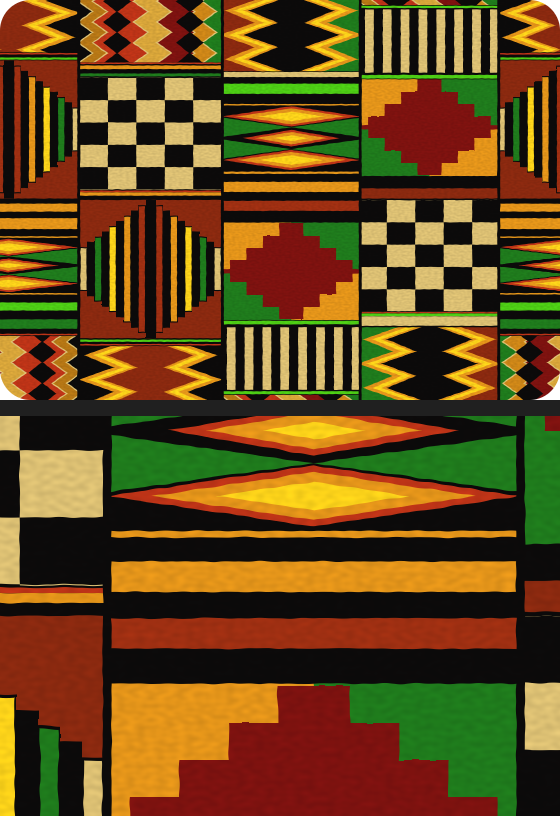
Top, the full canvas; bottom, a detail of the centre.
A WebGL 1 fragment shader for this pattern:

```glsl
precision highp float;
uniform vec2 u_resolution;

#define BLACK vec3(0.045, 0.04, 0.04)
#define BROWN vec3(0.54, 0.16, 0.06)
#define MAROON vec3(0.49, 0.07, 0.06)
#define RED vec3(0.74, 0.20, 0.09)
#define ORANGE vec3(0.89, 0.58, 0.10)
#define YELLOW vec3(0.98, 0.82, 0.10)
#define CREAM vec3(0.86, 0.75, 0.45)
#define GREEN vec3(0.12, 0.48, 0.11)
#define LIME vec3(0.30, 0.80, 0.08)
#define SIZE vec2(7.68, 5.5)
#define WOBBLE 0.007
#define GRAIN 0.10

float px; // one pixel in cloth units

vec2 hashGradient(vec2 cell) {
  float a = 6.2832 * fract(sin(dot(cell, vec2(127.1, 311.7))) * 4375.85);
  return vec2(cos(a), sin(a));
}

float gradientNoise(vec2 p) {
  vec2 i = floor(p), f = fract(p), s = f * f * (3.0 - 2.0 * f), e = vec2(1, 0);
  float bottom = mix(dot(hashGradient(i), f), dot(hashGradient(i + e), f - e), s.x);
  float top = mix(dot(hashGradient(i + e.yx), f - e.yx), dot(hashGradient(i + 1.0), f - 1.0), s.x);
  return mix(bottom, top, s.y);
}

float triangleWave(float t) { return abs(fract(t) - 0.5) * 4.0 - 1.0; }

void paint(inout vec3 c, vec3 ink, float d) { c = mix(c, ink, clamp(0.5 - d / px, 0.0, 1.0)); }

void band(inout vec3 c, float y, float top, float bottom, vec3 ink) {
  paint(c, ink, max(top - y, y - bottom));
}

float squareWave(float x, float cell) {
  return clamp(sin(3.14159 * x / cell) * cell / (1.571 * px), -1.0, 1.0);
}

vec3 checker(vec2 q) {
  float s = squareWave(q.x + 0.975, 0.39) * squareWave(q.y, 0.307);
  return mix(CREAM, BLACK, 0.5 + 0.5 * s);
}

// Upright bars that shorten step by step from the middle
vec3 barDiamond(vec2 q) {
  float x = abs(q.x), k = floor(x * 10.0 + 0.3);
  float tall = abs(q.y) - (0.95 - 0.072 * k);
  vec3 c = BROWN;
  paint(c, BLACK, tall);
  vec3 ink = k < 2.0 ? BROWN * 1.15 : k < 4.0 ? ORANGE : k < 6.0 ? YELLOW : k < 8.0 ? GREEN : CREAM;
  if (mod(k, 2.0) > 0.5) paint(c, ink, max(abs(x - 0.02 - 0.1 * k) - 0.042, tall + 0.015));
  return c;
}

// Mirrored saw-tooth bands around a dark core
vec3 sawtooth(vec2 q, vec3 core, vec3 left, vec3 right) {
  float edge = 0.44 + 0.22 * triangleWave(q.y / 0.335) - 0.22 * abs(q.y);
  float d = (abs(q.x) - edge) / 2.8;
  vec3 c = q.x < 0.0 ? left : right;
  paint(c, ORANGE, d - 0.115);
  paint(c, YELLOW, d - 0.07);
  paint(c, ORANGE, d - 0.025);
  paint(c, core, d);
  return c;
}

void ribbon(inout vec3 c, float x, float start, vec3 ink) {
  paint(c, CREAM, (start - 0.03 - x) / 1.7);
  paint(c, ink, (start - x) / 1.7);
}

// Wavy ribbons with two chains of black diamonds
vec3 ribbons(vec2 q) {
  float wave = triangleWave(q.y / 0.285), x = q.x + 0.10 * wave;
  vec3 c = BLACK;
  ribbon(c, x, -0.88, ORANGE * 0.8);
  ribbon(c, x, -0.68, RED);
  ribbon(c, x, -0.12, CREAM * vec3(0.98, 0.86, 0.5));
  ribbon(c, x, 0.20, MAROON);
  ribbon(c, x, 0.52, ORANGE * 0.9);
  ribbon(c, x, 0.82, GREEN);
  float chain = min(abs(q.x + 0.46), abs(q.x - 0.54));
  paint(c, BLACK, (chain - 0.10 - 0.09 * wave) / 1.6);
  return c;
}

void lens(inout vec3 c, vec2 q, vec2 radius) {
  float d = (abs(q.y) / radius.y + abs(q.x) / radius.x - 1.0) * radius.y;
  paint(c, RED, d);
  paint(c, ORANGE, d + 0.03);
  paint(c, YELLOW, d + 0.075);
}

vec3 lenses(vec2 q) {
  vec3 c = BLACK;
  paint(c, GREEN, abs(abs(q.y) - 0.15) - 0.14 * abs(q.x));
  lens(c, vec2(q.x, abs(q.y) - 0.30), vec2(0.94, 0.14));
  lens(c, q, vec2(0.66, 0.115));
  return c;
}

vec3 steppedDiamond(vec2 q) {
  vec2 a = abs(q);
  vec3 c = mix(ORANGE, GREEN, clamp(0.5 + sign(-q.y) * q.x / px, 0.0, 1.0));
  paint(c, MAROON, a.x - 0.84 + 0.225 * floor((a.y + 0.02) / 0.17));
  paint(c, MAROON, a.y - 0.03);
  return c;
}

vec3 pickets(vec2 q) {
  vec3 c = BLACK;
  paint(c, CREAM, abs(mod(q.x + 0.89, 0.245) - 0.065) - 0.06);
  return c;
}

void main() {
  px = SIZE.y / u_resolution.y;
  vec2 sheet = gl_FragCoord.xy / u_resolution;
  sheet = vec2(sheet.x, 1.0 - sheet.y) * SIZE;
  vec2 p = sheet + WOBBLE * vec2(gradientNoise(sheet * 14.0), gradientNoise(sheet * 14.0 + 50.0));

  // Four strips that wrap around horizontally
  float x = p.x < 1.08 ? p.x + SIZE.x : p.x, y = p.y;
  vec2 sides = x < 3.05 ? vec2(1.08, 3.05) : x < 4.94 ? vec2(3.05, 4.94)
             : x < 6.84 ? vec2(4.94, 6.84) : vec2(6.84, 8.76);
  float m = x - 0.5 * (sides.x + sides.y);
  vec3 c = BLACK;

  if (x < 3.05) {
    band(c, y, -1.0, 0.86, ribbons(vec2(m, y - 0.16 + 0.1425)));
    band(c, y, 0.86, 0.88, RED);
    band(c, y, 0.90, 0.95, ORANGE);
    band(c, y, 1.01, 1.05, GREEN);
    band(c, y, 1.07, 2.61, checker(vec2(m, y - 1.07)));
    band(c, y, 2.62, 2.645, RED);
    band(c, y, 2.645, 2.69, ORANGE);
    band(c, y, 2.75, 4.65, barDiamond(vec2(m, y - 3.70)));
    band(c, y, 4.67, 4.70, LIME);
    band(c, y, 4.73, 4.75, RED);
    band(c, y, 4.76, 6.0, sawtooth(vec2(m, y - 5.22), BROWN, BLACK, BLACK));
  } else if (x < 4.94) {
    band(c, y, -1.0, 0.98, sawtooth(vec2(m, y - 0.48), BLACK, BROWN, GREEN));
    band(c, y, 0.99, 1.06, CREAM);
    band(c, y, 1.15, 1.29, LIME);
    band(c, y, 1.43, 1.45, ORANGE);
    band(c, y, 1.46, 2.34, lenses(vec2(m, y - 1.90)));
    band(c, y, 2.36, 2.39, ORANGE);
    band(c, y, 2.50, 2.64, ORANGE);
    band(c, y, 2.76, 2.90, BROWN * 1.15);
    band(c, y, 3.06, 4.40, steppedDiamond(vec2(m, y - 3.73)));
    band(c, y, 4.41, 4.46, LIME);
    band(c, y, 4.50, 5.36, pickets(vec2(m, y)));
    band(c, y, 5.38, 5.42, LIME);
    band(c, y, 5.43, 6.0, ribbons(vec2(m, y)));
  } else if (x < 6.84) {
    band(c, y, -1.0, 0.07, ribbons(vec2(m, y)));
    band(c, y, 0.08, 0.11, LIME);
    band(c, y, 0.13, 1.00, pickets(vec2(m, y)));
    band(c, y, 1.03, 1.08, LIME);
    band(c, y, 1.09, 2.42, steppedDiamond(vec2(m, y - 1.75)));
    band(c, y, 2.59, 2.73, BROWN);
    band(c, y, 2.75, 4.28, checker(vec2(m, y - 2.75)));
    band(c, y, 4.29, 4.31, RED);
    band(c, y, 4.31, 4.35, LIME);
    band(c, y, 4.35, 4.48, CREAM);
    band(c, y, 4.50, 6.0, sawtooth(vec2(m, y - 5.0), BLACK, GREEN, BROWN));
  } else {
    band(c, y, -1.0, 0.72, sawtooth(vec2(m, y - 0.18), BROWN, BLACK, BLACK));
    band(c, y, 0.73, 0.75, RED);
    band(c, y, 0.79, 0.82, LIME);
    band(c, y, 0.83, 2.73, barDiamond(vec2(m, y - 1.78)));
    band(c, y, 2.80, 2.91, ORANGE);
    band(c, y, 3.00, 3.15, ORANGE);
    band(c, y, 3.25, 3.27, ORANGE);
    band(c, y, 3.28, 4.02, lenses(vec2(m, (y - 3.65) * 1.2)));
    band(c, y, 4.03, 4.05, ORANGE);
    band(c, y, 4.16, 4.27, LIME);
    band(c, y, 4.39, 4.52, GREEN);
    band(c, y, 4.59, 4.61, RED);
    band(c, y, 4.62, 6.0, ribbons(vec2(-m, y - 4.70 + 0.1425)));
  }

  // Dark seams, printed grain and rounded corners
  paint(c, BLACK, min(x - sides.x, sides.y - x) - 0.02);
  c *= 1.0 + GRAIN * gradientNoise(sheet * vec2(22.0, 40.0));
  vec2 corner = abs(sheet - 0.5 * SIZE) - 0.5 * SIZE + 0.42;
  paint(c, vec3(1.0), 0.42 - length(max(corner, 0.0)));
  gl_FragColor = vec4(c, 1.0);
}
```
